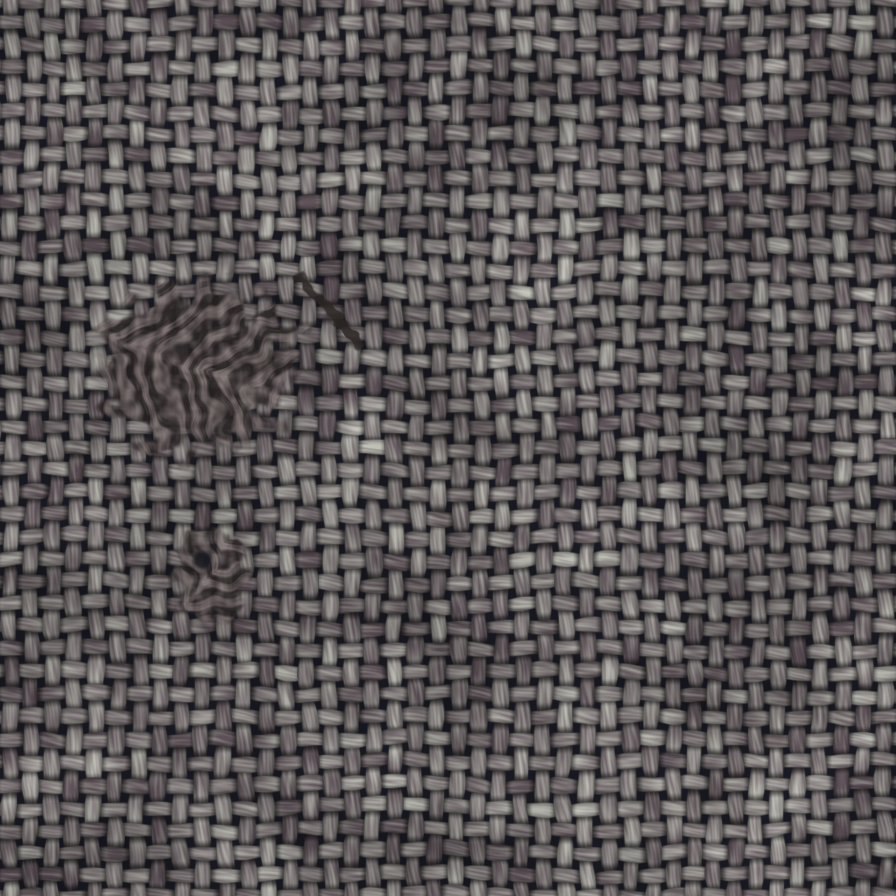
Give the GLSL for this texture, as a WebGL 2 fragment shader.

```glsl
#version 300 es
precision highp float;
// Plain-woven melange cloth: warp and weft yarns cross in a checker of overs and unders.
// Each yarn drifts, changes tone along its length and carries fine fibre streaks.
// Two matted, ribbed patches and one dark snag are laid over the weave.
uniform vec2 u_resolution;
out vec4 outColor;

const float PI = 3.14159265;
const vec2 THREADS = vec2(42.0, 40.0);
const vec2 PHASE = vec2(0.0, 0.5);
const vec3 GAP = vec3(0.085, 0.088, 0.12);
const vec3 YARN_DARK = vec3(0.345, 0.30, 0.325);
const vec3 YARN_LIGHT = vec3(0.70, 0.70, 0.67);
const vec3 MAT_DARK = vec3(0.15, 0.13, 0.13);
const vec3 MAT_LIGHT = vec3(0.51, 0.46, 0.46);
const vec3 SNAG = vec3(0.17, 0.15, 0.14);

vec2 hashGradient(vec2 cell) {
    vec3 h = fract(cell.xyx * vec3(0.1031, 0.1030, 0.0973));
    h += dot(h, h.yzx + 33.33);
    float angle = 2.0 * PI * fract((h.x + h.y) * h.z);
    return vec2(cos(angle), sin(angle));
}

// Gradient noise, about -0.7 to 0.7
float gradientNoise(vec2 p) {
    vec2 i = floor(p), f = fract(p);
    vec2 u = f * f * f * (f * (f * 6.0 - 15.0) + 10.0);
    vec2 e = vec2(1.0, 0.0);
    float a = dot(hashGradient(i), f);
    float b = dot(hashGradient(i + e.xy), f - e.xy);
    float c = dot(hashGradient(i + e.yx), f - e.yx);
    float d = dot(hashGradient(i + e.xx), f - e.xx);
    return mix(mix(a, b, u.x), mix(c, d, u.x), u.y);
}

// One yarn: shaded colour in rgb, coverage in a
vec4 yarn(float along, float across, float id, float halfWidth, float lift, float soft) {
    float lane = id * 7.37;
    across += 0.20 * gradientNoise(vec2(along * 0.45, lane + 40.3));
    halfWidth *= 1.0 + 0.30 * gradientNoise(vec2(along * 0.8, lane + 91.7));
    halfWidth *= mix(0.88, 1.05, lift);
    float longTone = gradientNoise(vec2(along * 0.14, lane + 17.9));
    float shortTone = gradientNoise(vec2(along * 0.5, lane));
    float streak = gradientNoise(vec2(along * 0.8, (across + 0.12 * along) * 7.0 + lane * 3.1));
    float tone = clamp(0.46 + 0.50 * longTone + 0.65 * shortTone + 0.55 * streak, 0.0, 1.0);
    float roundness = 1.0 - 0.40 * pow(min(abs(across) / halfWidth, 1.0), 2.0);
    float shade = roundness * mix(0.38, 1.0, smoothstep(0.1, 0.75, lift));
    float cover = 1.0 - smoothstep(halfWidth - soft, halfWidth + soft, abs(across));
    return vec4(mix(YARN_DARK, YARN_LIGHT, tone) * shade, cover);
}

// The checker parity decides which yarn rises at a crossing
vec3 weave(vec2 p, float soft) {
    vec2 id = floor(p), f = fract(p) - 0.5;
    float side = mod(id.x + id.y, 2.0) < 0.5 ? 1.0 : -1.0;
    float warpLift = 0.5 + 0.5 * side * cos(PI * f.y);
    float weftLift = 0.5 - 0.5 * side * cos(PI * f.x);
    vec4 warp = yarn(p.y, f.x, id.x, 0.36, warpLift, soft);
    vec4 weft = yarn(p.x, f.y, id.y + 100.0, 0.32, weftLift, soft);
    vec4 upper = side > 0.0 ? warp : weft;
    vec4 lower = side > 0.0 ? weft : warp;
    return mix(mix(GAP, lower.rgb, lower.a), upper.rgb, upper.a);
}

// Ragged elliptical region
float patchMask(vec2 uv, vec2 center, vec2 radius) {
    float d = length((uv - center) / radius) + 0.5 * gradientNoise(uv * 45.0);
    return 1.0 - smoothstep(0.85, 1.08, d);
}

// Crushed fibres fanning out from a slanted spine
vec3 mattedFibres(vec2 uv, vec2 center, float angle, float ribCount) {
    vec2 q = uv - center;
    q = vec2(q.x * cos(angle) + q.y * sin(angle), q.y * cos(angle) - q.x * sin(angle));
    q += 0.018 * vec2(gradientNoise(uv * 32.0), gradientNoise(uv * 32.0 + 60.0));
    float rib = 0.5 + 0.5 * sin(2.0 * PI * ribCount * (q.x - 0.7 * abs(q.y)));
    float spine = 1.0 - smoothstep(0.002, 0.009, abs(q.y));
    float grain = gradientNoise(uv * vec2(95.0, 70.0));
    float fibre = gradientNoise(vec2(q.x - 0.7 * abs(q.y), q.y * 0.3) * 240.0);
    float tone = 0.08 + 0.55 * smoothstep(0.1, 0.8, rib) + 0.3 * spine + 0.7 * grain + 0.3 * fibre;
    return mix(MAT_DARK, MAT_LIGHT, clamp(tone, 0.0, 1.0));
}

float segmentDistance(vec2 p, vec2 a, vec2 b) {
    vec2 ab = b - a;
    return length(p - a - ab * clamp(dot(p - a, ab) / dot(ab, ab), 0.0, 1.0));
}

void main() {
    vec2 uv = gl_FragCoord.xy / u_resolution;
    float pixel = 1.0 / min(u_resolution.x, u_resolution.y);

    // Cloth with a gentle overall drift
    vec2 drift = vec2(gradientNoise(uv * 5.0), gradientNoise(uv * 5.0 + 31.0));
    vec2 cloth = uv * THREADS + PHASE + 0.3 * drift;
    vec3 color = weave(cloth, max(0.05, 0.75 * THREADS.x * pixel));
    color *= 1.0 + 0.16 * gradientNoise(uv * 4.0 + 12.0) + 0.20 * gradientNoise(uv * 11.0 + 5.0);

    // Large and small matted patches
    vec2 large = vec2(0.22, 0.59), small = vec2(0.236, 0.36);
    color = mix(color, mattedFibres(uv, large, -0.35, 38.0),
                0.88 * patchMask(uv, large, vec2(0.108, 0.092)));
    color = mix(color, mattedFibres(uv, small, 1.0, 42.0),
                0.80 * patchMask(uv, small, vec2(0.039, 0.056)));
    float pit = length(uv - vec2(0.226, 0.375));
    color = mix(color, GAP, 0.85 * (1.0 - smoothstep(0.006, 0.014, pit)));

    // Dark snag
    float snag = segmentDistance(uv, vec2(0.336, 0.689), vec2(0.403, 0.614));
    snag += 0.007 * gradientNoise(uv * 90.0);
    color = mix(color, SNAG, 0.85 * (1.0 - smoothstep(0.005 - pixel, 0.006 + pixel, snag)));

    outColor = vec4(color, 1.0);
}
```
